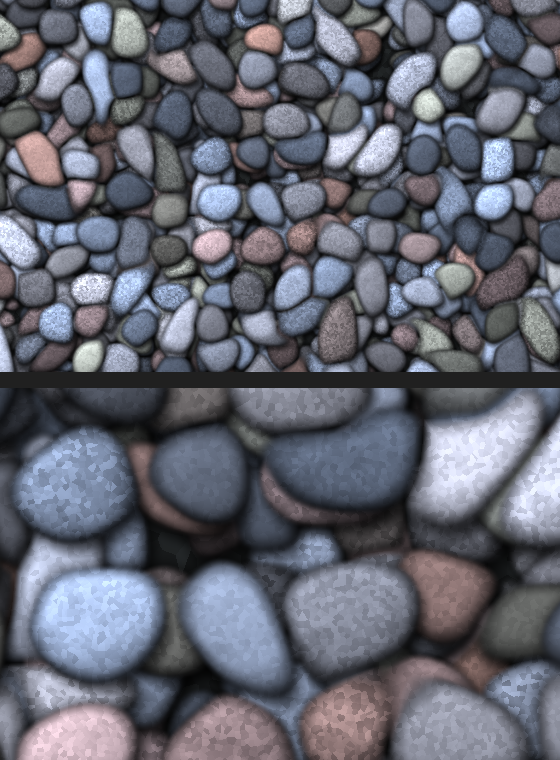
Top, the full canvas; bottom, a detail of the centre.
Write a Shadertoy shader that draws this texture.

```glsl
// A bed of rounded blue-grey river pebbles, piled in layers under soft daylight.
#define LAYERS 4
#define TOP_SIZE 0.112
#define SIZE_STEP 0.012
#define JITTER 0.62
#define CREVICE 0.012
#define SOFTNESS 0.0035
#define SHADOW_REACH 0.014
#define SPECKLE 0.30
#define LIGHT normalize(vec3(-0.28, 0.52, 0.80))
#define GAP_COLOR vec3(0.105, 0.115, 0.12)

struct Stone {
    float edge;   // signed distance to the rim, negative inside
    float dome;   // 0 at the centre, 1 at the rim
    vec2 slope;   // outward direction on the canvas
    vec4 seed;
};

vec4 hash4(vec2 p) {
    vec4 v = fract(p.xyxy * vec4(0.1031, 0.1030, 0.0973, 0.1099));
    v += dot(v, v.wzxy + 33.33);
    return fract((v.xxyz + v.yzzw) * v.zywx);
}

// Cellular noise: x is a random value per grain, y the distance to its centre
vec2 grains(vec2 p) {
    vec2 cell = floor(p);
    vec2 nearest = vec2(0.0, 9.0);
    for (int j = -1; j <= 1; j++)
    for (int i = -1; i <= 1; i++) {
        vec2 id = cell + vec2(i, j);
        vec4 r = hash4(id + 71.0);
        float d = length(p - id - r.xy);
        if (d < nearest.y) nearest = vec2(r.z, d);
    }
    return nearest;
}

// Cellular packing of egg-shaped stones, each turned its own way
Stone pebbles(vec2 p, float size, float layer, float density) {
    vec2 g = p / size + layer * 17.37;
    vec2 cell = floor(g);
    Stone s = Stone(9.0, 9.0, vec2(0.0), vec4(0.0));
    float second = 9.0, width = 0.4;
    for (int j = -1; j <= 1; j++)
    for (int i = -1; i <= 1; i++) {
        vec2 id = cell + vec2(i, j);
        vec4 r = hash4(id + layer * 53.0);
        vec4 t = hash4(id + layer * 29.0 + 407.0);
        if (t.x > density) continue;
        float angle = r.z * 6.2832;
        vec2 axis = vec2(cos(angle), sin(angle));
        mat2 turn = mat2(axis.x, -axis.y, axis.y, axis.x);
        vec2 radii = vec2(mix(0.48, 0.92, r.w * r.w), mix(0.36, 0.48, t.y));
        vec2 u = turn * (g - id - 0.5 - JITTER * (r.xy - 0.5)) / radii;
        u.y *= 1.0 + 0.24 * (t.z - 0.2) * u.x;
        u += 0.07 * sin(u.yx * 2.7 + r.xy * 40.0);
        vec2 w = pow(abs(u) + 1e-4, vec2(2.3));
        float q = pow(w.x + w.y, 1.0 / 2.3);
        if (q < s.dome) {
            second = s.dome;
            s.dome = q;
            s.slope = (u / radii) * turn;
            s.seed = vec4(t.w, fract(r.w * 7.3 + t.z), fract(t.y * 5.7 + r.x), r.y);
            width = radii.y;
        } else second = min(second, q);
    }
    // Round the corners where a neighbour presses against the stone
    float own = (s.dome - 1.0) * width * size;
    float border = (s.dome - second) * 0.5 * width * size + CREVICE * 0.2;
    float blend = max(0.008 - abs(own - border), 0.0) / 0.008;
    s.edge = max(own, border) + blend * blend * 0.002;
    s.slope /= length(s.slope) + 1e-4;
    return s;
}

// Mostly slate blue, some neutral and greenish, few mauve or pink
vec3 stoneColor(vec4 seed) {
    float tone = mix(0.37, 0.90, pow(seed.x, 1.6));
    vec3 tint = mix(vec3(0.87, 0.98, 1.18), vec3(0.98, 1.0, 1.10), smoothstep(0.15, 0.6, seed.y));
    tint = mix(tint, vec3(0.97, 1.01, 0.98), smoothstep(0.62, 0.74, seed.y));
    tint = mix(tint, vec3(1.10, 0.97, 1.03), smoothstep(0.80, 0.90, seed.y));
    tint = mix(tint, vec3(1.20, 0.96, 0.92), smoothstep(0.95, 0.99, seed.y));
    return tone * tint;
}

void mainImage(out vec4 fragColor, in vec2 fragCoord) {
    vec2 p = fragCoord / iResolution.y;
    float soft = max(SOFTNESS, 1.0 / iResolution.y);
    vec3 light = LIGHT;

    // Mineral texture: fine grains, larger blotches and slow daylight variation
    vec2 fine = grains(p * 190.0);
    vec2 coarse = grains(p * 62.0);
    float mottle = sin(p.x * 41.0 + 3.0 * sin(p.y * 37.0)) * sin(p.y * 53.0 + 2.0 * sin(p.x * 29.0));
    float daylight = 1.0 + 0.07 * sin(p.x * 4.3 + 1.0) * sin(p.y * 5.1 + 2.0 * p.x);

    vec3 color = GAP_COLOR * (0.7 + 0.6 * coarse.x);
    for (int k = 0; k < LAYERS; k++) {
        float depth = float(LAYERS - 1 - k);
        float size = TOP_SIZE - SIZE_STEP * depth;
        float density = depth < 0.5 ? 0.80 : 0.92;
        Stone s = pebbles(p, size, depth + 1.0, density);

        // Shadow cast on the layers below
        Stone caster = pebbles(p + light.xy * SHADOW_REACH, size, depth + 1.0, density);
        float shade = min(smoothstep(-0.008, 0.010, caster.edge), smoothstep(-0.010, 0.012, s.edge));
        color *= mix(0.32, 1.0, shade);

        // Domed lighting with a darkened rim
        vec2 tilt = s.slope * 0.88 * pow(min(s.dome, 1.0), 2.2);
        vec3 normal = vec3(tilt, sqrt(1.0 - dot(tilt, tilt)));
        float lit = 0.30 + 0.82 * max(dot(normal, light), 0.0);
        lit *= mix(0.60, 1.0, smoothstep(0.0, 0.012, -s.edge));

        float rough = SPECKLE * mix(0.35, 1.3, s.seed.z * s.seed.z);
        float mineral = 1.0 + rough * (fine.x - 0.5 + 0.5 * (coarse.x - 0.5) * (1.0 - coarse.y)) + 0.04 * mottle;
        vec3 stone = stoneColor(s.seed) * lit * mineral * daylight * (1.0 - 0.07 * depth);
        color = mix(color, stone, smoothstep(soft, -soft, s.edge));
    }
    fragColor = vec4(clamp(color, 0.0, 1.0), 1.0);
}
```
